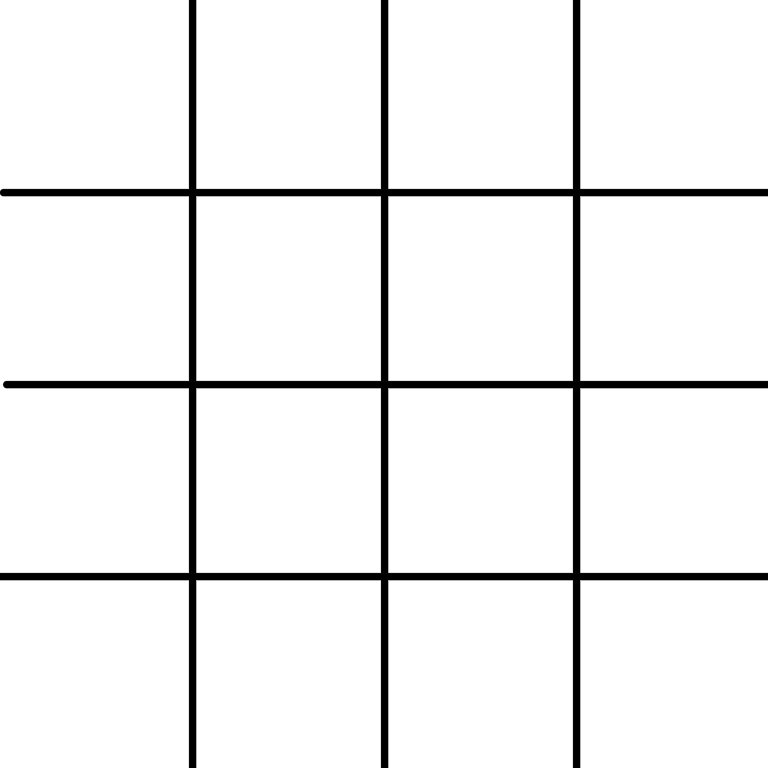
A Shadertoy shader for this pattern:

```glsl
const float CELLS = 4.0;
const float HALF_WIDTH = 0.0048;
const vec2 GRID_SHIFT = vec2(0.0008, -0.0008);
const vec3 PAPER = vec3(1.0);
const vec3 INK = vec3(0.0);

// Distance to a round-capped stroke
float strokeDistance(vec2 p, vec2 a, vec2 b, float halfWidth) {
    vec2 pa = p - a;
    vec2 ba = b - a;
    float t = clamp(dot(pa, ba) / dot(ba, ba), 0.0, 1.0);
    return length(pa - ba * t) - halfWidth;
}

// Left end of each horizontal stroke, counted from the bottom
float strokeStart(float row) {
    return row < 1.5 ? -0.1 : (row < 2.5 ? 0.0088 : 0.0046);
}

// Distance to the inner grid lines
float gridDistance(vec2 p, float cells, float halfWidth) {
    float d = 1.0;
    for (float i = 1.0; i < cells; i++) {
        vec2 line = vec2(i / cells) + GRID_SHIFT;
        float column = strokeDistance(p, vec2(line.x, -0.1), vec2(line.x, 1.1), halfWidth);
        float row = strokeDistance(p, vec2(strokeStart(i), line.y), vec2(1.1, line.y), halfWidth);
        d = min(d, min(column, row));
    }
    return d;
}

void mainImage(out vec4 fragColor, in vec2 fragCoord) {
    vec2 uv = fragCoord / iResolution.xy;
    float edge = 0.75 / min(iResolution.x, iResolution.y);
    float d = gridDistance(uv, CELLS, HALF_WIDTH);
    float ink = 1.0 - smoothstep(-edge, edge, d);
    fragColor = vec4(mix(PAPER, INK, ink), 1.0);
}
```
